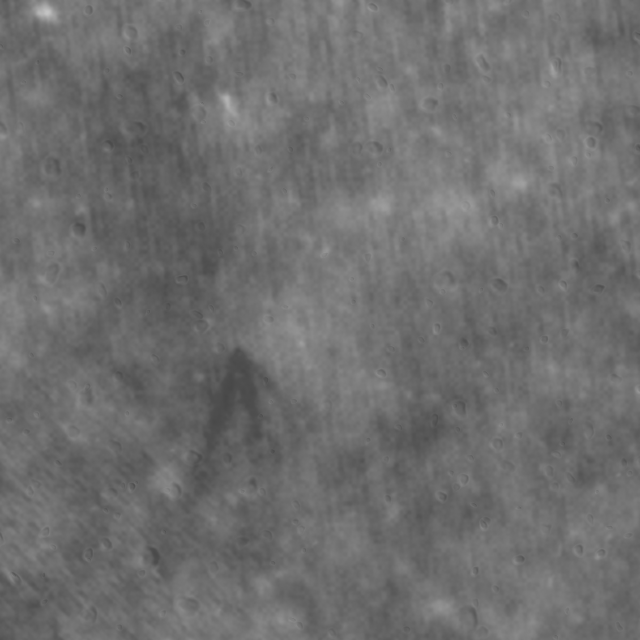
Write a WebGL 1 fragment shader that draws this texture.

```glsl
precision highp float;
// Grey cratered plain with soft bright patches, fine streaks and a dark fan of grooves.
uniform vec2 u_resolution;

float hash(vec2 p) {
  return fract(sin(dot(p, vec2(127.1, 311.7))) * 43758.5453);
}

vec2 hash2(vec2 p) {
  return vec2(hash(p), hash(p + 37.7));
}

// Value noise centred on zero
float noise(vec2 p) {
  vec2 i = floor(p), f = fract(p);
  f = f * f * f * (f * (f * 6.0 - 15.0) + 10.0);
  float low = mix(hash(i), hash(i + vec2(1.0, 0.0)), f.x);
  float high = mix(hash(i + vec2(0.0, 1.0)), hash(i + 1.0), f.x);
  return mix(low, high, f.y) - 0.5;
}

float fbm(vec2 p) {
  float sum = 0.0, amp = 0.5;
  for (int i = 0; i < 4; i++) {
    sum += amp * noise(p);
    p = mat2(0.8, 0.6, -0.6, 0.8) * p * 2.03 + 11.3;
    amp *= 0.5;
  }
  return sum;
}

// Bowl lit from the upper right: shaded near wall, bright far wall, faint rim
float crater(vec2 d, float radius) {
  float r = length(d) / radius;
  float wall = exp(-pow((r - 0.75) / 0.3, 2.0));
  float rim = exp(-pow((r - 1.15) / 0.2, 2.0));
  float facing = dot(d, vec2(0.8, 0.6)) / (length(d) + 0.001);
  return -facing * wall + 0.3 * rim;
}

// Soft bright patches, one in about half of the cells
float patches(vec2 p, float cells) {
  float sum = 0.0;
  vec2 cell = floor(p * cells);
  for (int y = -1; y <= 1; y++) {
    for (int x = -1; x <= 1; x++) {
      vec2 id = cell + vec2(x, y);
      vec2 d = (p * cells - id - hash2(id)) / mix(0.1, 0.26, hash(id + 5.1));
      sum += step(0.5, hash(id + 9.4)) * hash(id + 2.6) * exp(-dot(d, d));
    }
  }
  return sum;
}

// Scattered small craters
float craters(vec2 p, float cells) {
  float sum = 0.0;
  vec2 cell = floor(p * cells);
  for (int y = -1; y <= 1; y++) {
    for (int x = -1; x <= 1; x++) {
      vec2 id = cell + vec2(x, y);
      vec2 d = p * cells - id - hash2(id + 71.0);
      float size = mix(0.1, 0.26, pow(hash(id + 3.3), 2.0));
      sum += step(0.72, hash(id + 8.2)) * crater(d, size);
    }
  }
  return sum;
}

// Bright impact: small core inside a wide, vertically drawn halo
float impact(vec2 d) {
  d = vec2(d.x + 0.3 * d.y, 0.7 * d.y);
  return 0.2 * exp(-dot(d, d) / 0.0001) + 0.11 * exp(-length(d) / 0.03);
}

// Dark grooves that widen and fade as they run down from a common point
float grooves(vec2 d) {
  float sum = 0.0;
  for (int i = 0; i < 3; i++) {
    float k = float(i);
    vec2 dir = normalize(vec2(-0.32 + 0.42 * k + 0.1 * k * k, -1.0));
    float along = dot(d, dir);
    float across = dot(d, vec2(dir.y, -dir.x)) / (0.009 + 0.05 * max(along, 0.0));
    float reach = 0.27 - 0.07 * k;
    float ends = smoothstep(-0.01, 0.02, along) * (1.0 - smoothstep(0.6 * reach, reach, along));
    sum += ends * exp(-across * across);
  }
  return min(sum, 1.2);
}

void main() {
  vec2 p = gl_FragCoord.xy / u_resolution;
  vec2 warp = vec2(fbm(p * 22.0), fbm(p * 22.0 + 40.0));
  vec2 q = p + 0.025 * warp;

  // Broad tone, mottling and grain
  float tone = 0.434 + 0.21 * fbm(p * 4.0 + 3.0) + 0.17 * fbm(p * 15.0 + 8.0);
  tone += 0.06 * fbm(p * 60.0) + 0.035 * noise(p * 150.0);

  // Fine streaks: near vertical at the top, slanting at the lower left
  float upright = noise(vec2(p.x * 115.0 + p.y * 14.0, p.y * 26.0));
  float slanted = noise(vec2(p.x + p.y, (p.y - p.x) * 0.35) * 95.0);
  float corner = 1.0 - smoothstep(0.2, 0.65, length(p));
  tone += 0.065 * mix(upright * (0.5 + 0.6 * p.y), slanted, corner);

  // Scattered relief
  tone += 0.11 * patches(q, 11.0) + 0.07 * patches(q + 0.37, 23.0);
  tone += 0.07 * craters(q, 14.0) + 0.04 * craters(q + 0.61, 27.0);

  // Large features
  vec2 basin = q - vec2(0.445, 0.03);
  tone += 0.07 * crater(basin, 0.062) + 0.09 * exp(-dot(basin, basin) / 0.0016);
  tone += 0.045 * crater(q - vec2(0.77, 0.71), 0.09);
  tone += impact(q - vec2(0.355, 0.84)) + impact(q - vec2(0.07, 0.975));
  tone -= 0.085 * grooves(q - vec2(0.375, 0.45));

  // Gentle limit on the darkest tones
  tone = max(tone, 0.31 + 0.4 * (tone - 0.31));
  gl_FragColor = vec4(vec3(min(tone, 0.82)), 1.0);
}
```
